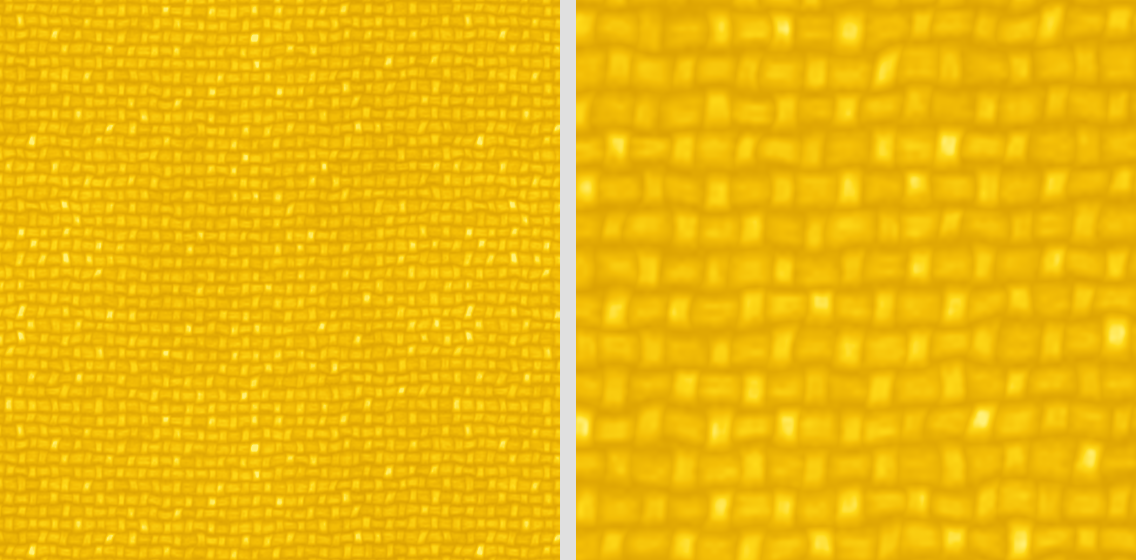
Left, the full canvas; right, a detail of the centre.
Give the GLSL for this texture, as a Shadertoy shader.

```glsl
// Plain-woven yellow cloth with soft uneven threads and bright knots.
const vec2 THREADS = vec2(40.0, 31.0);      // warp and weft threads in one swatch
const vec2 SWATCH = vec2(0.800, 0.732);     // swatch size on the canvas
const vec2 PHASE = vec2(0.35, 0.08);        // thread offset, in threads
const vec2 WARP_RADII = vec2(0.47, 0.56);   // vertical thread passing over
const vec2 WEFT_RADII = vec2(0.82, 0.46);   // horizontal thread passing over
const float WARP_TONE = 0.70;
const float WEFT_TONE = 0.57;
const float GAP_TONE = 0.13;
const float TONE_SPREAD = 0.22;             // variation between crossings
const float WOBBLE = 0.34;                  // thread irregularity, in threads
const float SAG = 0.16;                     // slow bend of the rows
const float FIBRE = 0.24;
const float GRAIN = 0.10;
const float SHADE = 0.10;                   // broad light and dark areas
const vec3 SHADOW = vec3(0.85, 0.625, 0.01);
const vec3 YARN = vec3(0.955, 0.745, 0.025);
const vec3 LIGHT = vec3(0.995, 0.845, 0.09);
const vec3 GLINT = vec3(1.0, 0.94, 0.46);
const float TAU = 6.2831853;

float hash(vec2 p) {
    vec3 q = fract(p.xyx * 0.1031);
    q += dot(q, q.yzx + 33.33);
    return fract((q.x + q.y) * q.z);
}

// Value noise from -0.5 to 0.5 that wraps after the given number of cells.
float noise(vec2 uv, vec2 cells, float seed) {
    vec2 p = uv * cells;
    vec2 i = floor(p), f = fract(p);
    f = f * f * (3.0 - 2.0 * f);
    vec2 a = mod(i, cells) + seed, b = mod(i + 1.0, cells) + seed;
    return mix(mix(hash(a), hash(vec2(b.x, a.y)), f.x),
               mix(hash(vec2(a.x, b.y)), hash(b), f.x), f.y) - 0.5;
}

// Soft rounded thread segment: 1 at the crown, 0 outside.
float crown(vec2 p, vec2 radii) {
    vec2 d = p / radii;
    d *= d;
    return 1.0 - smoothstep(0.25, 1.1, sqrt(sqrt(dot(d, d))));
}

// Brightness of the weave at a swatch position from 0 to 1.
float weaveTone(vec2 uv) {
    vec2 p = uv * THREADS - PHASE;
    p.y -= SAG * (1.0 - cos(TAU * uv.x));
    p += WOBBLE * vec2(noise(uv, vec2(20, 31), 11.0), noise(uv, vec2(27, 31), 57.0));
    float weftFibre = noise(uv, vec2(60, 155), 91.0);
    float warpFibre = noise(uv + vec2(uv.y * 0.0, 0.0), vec2(160, 62), 133.0);

    float tone = GAP_TONE;
    vec2 home = floor(p);
    for (int y = -1; y <= 1; y++)
    for (int x = -1; x <= 1; x++) {
        vec2 cell = home + vec2(x, y);
        vec2 id = mod(cell, THREADS);
        vec2 local = p - cell - 0.5;
        float luck = hash(id + 7.0);
        float vary = TONE_SPREAD * (hash(id + 211.0) - 0.5);
        if (mod(id.x + id.y, 2.0) < 0.5) {
            local.x += 0.18 * (hash(id + 73.0) - 0.5) + 0.12 * local.y;
            float knot = crown(local, WARP_RADII * mix(0.88, 1.1, luck));
            float glint = 0.36 * pow(luck, 5.0) * crown(local + vec2(0.0, 0.1), vec2(0.4));
            tone = max(tone, mix(GAP_TONE, WARP_TONE + vary + FIBRE * warpFibre, knot) + glint);
        } else {
            float bar = crown(local, WEFT_RADII * vec2(1.0, mix(0.82, 1.15, luck)));
            tone = max(tone, mix(GAP_TONE, WEFT_TONE + vary + FIBRE * weftFibre, bar));
        }
    }

    // Fine grain and broad shading
    tone += GRAIN * noise(uv, vec2(200, 186), 301.0);
    return tone + SHADE * noise(uv, vec2(5, 4), 401.0);
}

vec3 yarnColour(float tone) {
    vec3 colour = mix(SHADOW, YARN, clamp(tone / 0.5, 0.0, 1.0));
    colour = mix(colour, LIGHT, clamp((tone - 0.5) / 0.32, 0.0, 1.0));
    return mix(colour, GLINT, clamp((tone - 0.82) / 0.24, 0.0, 1.0));
}

void mainImage(out vec4 fragColor, in vec2 fragCoord) {
    // Four samples per pixel smooth the fibres
    float tone = 0.0;
    for (int i = 0; i < 4; i++) {
        vec2 offset = vec2(i % 2, i / 2) * 0.5 - 0.25;
        vec2 canvas = (fragCoord + offset) / iResolution.xy;
        canvas.y = 1.0 - canvas.y;
        tone += 0.25 * weaveTone(fract(canvas / SWATCH));
    }
    fragColor = vec4(yarnColour(tone), 1.0);
}
```
